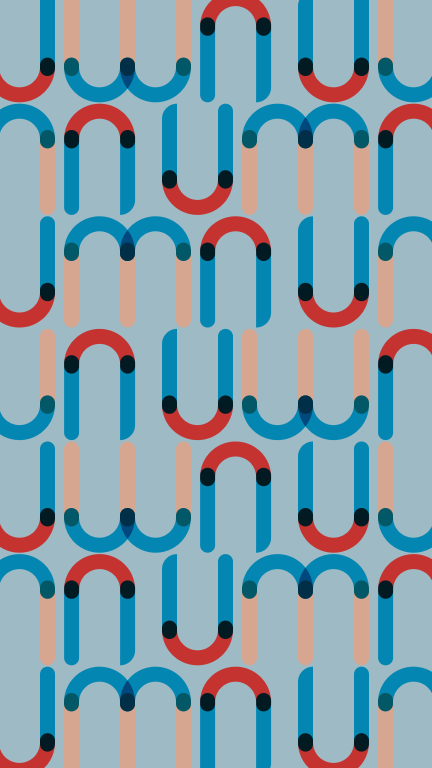
This pattern is drawn by a Shadertoy shader. Its source:

```glsl
const float DESIGN_HEIGHT = 768.0;   // design units per canvas height
const float ROW_PITCH = 112.6;
const float FIRST_ROW = 46.7;        // centre of the top row, from the top
const float PERIOD = 314.0;          // width of one group of three glyphs
const float ODD_ROW_SHIFT = 136.0;
const float HALF_HEIGHT = 55.6;
const float HALF_STROKE = 7.5;
const float ARCH_RADIUS = 28.0;
const float OVERLAP = 1.7;           // extra length past each joint
const float JOINT_Y = HALF_HEIGHT - ARCH_RADIUS - HALF_STROKE;

const vec3 PAPER = vec3(0.62, 0.73, 0.77);
const vec3 BLUE = vec3(0.01, 0.53, 0.70);
const vec3 PEACH = vec3(0.84, 0.65, 0.57);
const vec3 RED = vec3(0.77, 0.20, 0.19);

// Half ring, open downwards, with short straight ends and round caps
float archDistance(vec2 p) {
    p.y -= JOINT_Y;
    float ring = abs(length(p) - ARCH_RADIUS);
    float ends = length(vec2(abs(p.x) - ARCH_RADIUS, max(-p.y - OVERLAP, 0.0)));
    return (p.y > 0.0 ? ring : ends) - HALF_STROKE;
}

// Vertical stroke with round caps, running down to the given cap centre
float legDistance(vec2 p, float bottom) {
    p.y -= clamp(p.y, bottom, JOINT_Y + OVERLAP);
    return length(p) - HALF_STROKE;
}

float roundLegDistance(vec2 p) {
    return legDistance(p, HALF_STROKE - HALF_HEIGHT);
}

// Leg whose foot is a quarter circle as wide as the stroke
float quarterLegDistance(vec2 p) {
    float width = 2.0 * HALF_STROKE;
    vec2 corner = p + vec2(HALF_STROKE, HALF_HEIGHT - width);
    float foot = length(vec2(max(corner.x, 0.0), min(corner.y, 0.0))) - width;
    return max(max(foot, -corner.x), legDistance(p, -2.0 * HALF_HEIGHT));
}

// Multiplies an ink over a premultiplied layer
vec4 overprint(vec4 layer, vec3 ink, float dist, float pixel) {
    float cover = clamp(0.5 - dist / pixel, 0.0, 1.0);
    vec3 printed = ink * (1.0 - layer.a) + ink * layer.rgb;
    return vec4(mix(layer.rgb, printed, cover), mix(layer.a, 1.0, cover));
}

// One red arch on two blue legs
vec4 singleArch(vec4 layer, vec2 p, float pixel) {
    vec2 side = vec2(ARCH_RADIUS, 0.0);
    layer = overprint(layer, RED, archDistance(p), pixel);
    layer = overprint(layer, BLUE, roundLegDistance(p + side), pixel);
    return overprint(layer, BLUE, quarterLegDistance(p - side), pixel);
}

// Two blue arches on three peach legs
vec4 doubleArch(vec4 layer, vec2 p, float pixel) {
    for (float i = -1.0; i < 1.5; i += 2.0) {
        vec2 offset = vec2(i * ARCH_RADIUS, 0.0);
        layer = overprint(layer, BLUE, archDistance(p - offset), pixel);
    }
    for (float i = -1.0; i < 1.5; i += 1.0) {
        vec2 offset = vec2(2.0 * i * ARCH_RADIUS, 0.0);
        layer = overprint(layer, PEACH, roundLegDistance(p - offset), pixel);
    }
    return layer;
}

// Offset from the nearest repeat of a glyph centre
vec2 repeatAround(vec2 p, float centre) {
    return vec2(mod(p.x - centre + 0.5 * PERIOD, PERIOD) - 0.5 * PERIOD, p.y);
}

void mainImage(out vec4 fragColor, in vec2 fragCoord) {
    float pixel = DESIGN_HEIGHT / iResolution.y;
    vec2 p = fragCoord * pixel;

    // Rows counted from the top, odd ones shifted sideways
    float down = DESIGN_HEIGHT - p.y - FIRST_ROW;
    float row = floor(down / ROW_PITCH + 0.5);
    p = vec2(p.x + ODD_ROW_SHIFT * mod(row, 2.0), row * ROW_PITCH - down);

    // Double arches turn over every two rows
    float flip = mod(row + 1.0, 4.0) < 1.5 ? -1.0 : 1.0;

    vec4 layer = vec4(0.0);
    layer = doubleArch(layer, repeatAround(p, 127.5) * vec2(1.0, flip), pixel);
    layer = singleArch(layer, repeatAround(p, 235.6), pixel);
    layer = singleArch(layer, -repeatAround(p, 333.5), pixel);

    fragColor = vec4(PAPER * (1.0 - layer.a) + layer.rgb, 1.0);
}
```
